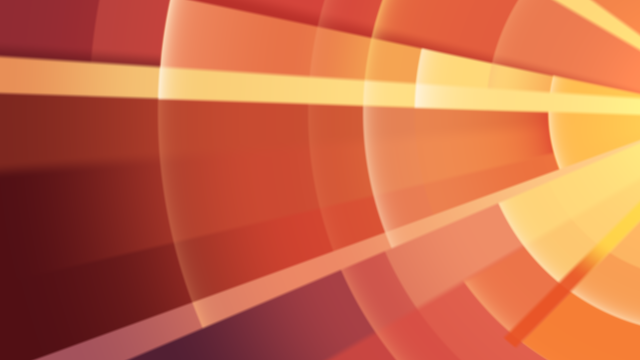
Write a Shadertoy shader that draws this background.

```glsl
// Warm abstract burst: light beams converge on a hub beyond the right edge,
// crossed by glassy concentric rings. Each sector is a radial colour ramp
// masked by straight edges, then tinted by discs with glowing rims.

const float ASPECT = 16.0 / 9.0;
const vec2 HUB = vec2(1.944, 0.6875);
const vec3 CREAM = vec3(1.0, 0.91, 0.78);
const vec3 YELLOW = vec3(1.0, 0.86, 0.48);
const vec3 ORANGE = vec3(0.95, 0.53, 0.27);
const vec3 PEACH = vec3(0.97, 0.67, 0.47);
const vec3 RED = vec3(0.84, 0.21, 0.17);
const vec3 MAROON = vec3(0.32, 0.06, 0.08);

// Coverage below a line given by its heights at the left and right borders
float below(vec2 p, float yLeft, float yRight, float soft) {
    float slope = (yRight - yLeft) / ASPECT;
    float d = (yLeft + slope * p.x - p.y) / sqrt(1.0 + slope * slope);
    return smoothstep(-soft, soft, d);
}

float disc(float r, float radius) {
    return 1.0 - smoothstep(radius - 0.005, radius + 0.005, r);
}

// Light on the inner side of a ring, fading towards the hub
float rim(float r, float radius, float width) {
    return disc(r, radius) * exp(-max(radius - r, 0.0) / width);
}

// Three colours at three decreasing radii
vec3 ramp(float r, vec3 stops, vec3 outer, vec3 middle, vec3 inner) {
    vec3 c = mix(outer, middle, smoothstep(stops.x, stops.y, r));
    return mix(c, inner, smoothstep(stops.y, stops.z, r));
}

vec3 tint(vec3 base, vec3 colour, float amount) {
    return mix(base, colour, clamp(amount, 0.0, 1.0));
}

// Wide dark sector between the two main beams
vec3 middleSector(vec2 p, float r) {
    vec3 c = ramp(-r, vec3(-1.98, -1.2, -0.5), MAROON, vec3(0.79, 0.27, 0.19), ORANGE);
    c = tint(c, vec3(0.75, 0.29, 0.18), 0.4 * (1.0 - below(p, 0.525, 0.67, 0.025)));
    float lower = below(p, 0.213, 0.63, 0.008);
    c = tint(c, mix(MAROON, RED, smoothstep(1.7, 1.1, r)), 0.45 * lower);
    c = tint(c, ORANGE, 0.07 * disc(r, 1.505) + 0.08 * disc(r, 1.088));
    c = tint(c, PEACH, 0.42 * disc(r, 0.935) * smoothstep(0.45, 0.8, r));
    c = tint(c, ORANGE, 0.25 * disc(r, 0.792));
    c = tint(c, RED, 0.7 * exp(-abs(r - 0.421) / 0.07) * (1.0 - lower));
    c = tint(c, PEACH, 0.3 * rim(r, 1.505, 0.03) + 0.15 * rim(r, 1.088, 0.03));
    return tint(c, CREAM, 0.55 * rim(r, 0.935, 0.025));
}

// Red panes above the upper beam, with an orange wedge and a thin ray
vec3 upperSector(vec2 p, float r) {
    vec3 c = ramp(-r, vec3(-1.95, -1.1, -0.75), vec3(0.57, 0.17, 0.2), vec3(0.82, 0.2, 0.18), vec3(0.92, 0.37, 0.2));
    c = tint(c, vec3(0.85, 0.35, 0.29), 0.45 * disc(r, 1.697));
    c = tint(c, ORANGE, 0.6 * rim(r, 0.935, 0.1));
    c = tint(c, vec3(0.93, 0.52, 0.34), 0.7 * disc(r, 0.593));
    float shade = below(p, 1.169, 0.734, 0.025);
    c = tint(c, vec3(0.68, 0.15, 0.13), 0.65 * shade * disc(r, 1.505));
    vec3 pane = ramp(-r, vec3(-1.5, -1.15, -0.85), vec3(0.93, 0.52, 0.36), vec3(0.91, 0.45, 0.28), vec3(0.96, 0.64, 0.32));
    pane = tint(pane, YELLOW, 0.95 * disc(r, 0.792) * smoothstep(0.35, 0.6, r));
    float wedge = below(p, 1.111, 0.738, 0.006) * disc(r, 1.505);
    c = tint(c, pane, wedge);
    c = tint(c, CREAM, wedge * (0.9 * rim(r, 1.505, 0.025) + 0.9 * rim(r, 0.792, 0.03)));
    c = tint(c, PEACH, 0.3 * rim(r, 1.088, 0.03) + 0.35 * rim(r, 0.593, 0.025));
    c = tint(c, YELLOW, 0.6 * rim(r, 0.935, 0.02));
    float dusk = 1.0 - below(p, 0.865, 0.735, 0.025);
    c = tint(c, MAROON, 0.5 * (1.0 - dusk) * (1.0 - disc(r, 1.505)));
    float ray = below(p, 2.19, 0.903, 0.008) - below(p, 1.896, 0.861, 0.008);
    c = tint(c, ORANGE, 0.6 * (1.0 - below(p, 2.19, 0.903, 0.01)));
    return tint(c, YELLOW, 0.95 * ray);
}

// Plum to gold fan under the lower beam, cut by a steep orange streak
vec3 lowerSector(vec2 p, float r) {
    vec3 c = ramp(-r, vec3(-1.65, -1.1, -0.7), vec3(0.32, 0.12, 0.2), vec3(0.66, 0.25, 0.27), PEACH);
    c = tint(c, vec3(0.88, 0.34, 0.29), 0.6 * disc(r, 1.088));
    c = tint(c, PEACH, 0.4 * disc(r, 0.956));
    float fan = below(p, -0.528, 0.502, 0.012);
    c = tint(c, vec3(0.86, 0.29, 0.25), 0.65 * fan);
    c = tint(c, vec3(0.94, 0.48, 0.28), 0.75 * fan * disc(r, 0.806));
    c = tint(c, PEACH, 0.4 * rim(r, 1.088, 0.03) + 0.75 * fan * rim(r, 0.806, 0.025));
    float upperEdge = below(p, -1.338, 0.44, 0.008);
    float lowerEdge = below(p, -1.43, 0.387, 0.008);
    c = tint(c, vec3(0.97, 0.5, 0.2), 0.9 * lowerEdge * disc(r, 0.806));
    vec3 gold = mix(YELLOW, vec3(0.97, 0.63, 0.34), 0.8 * lowerEdge + 0.2 * fan);
    c = tint(c, gold, 0.9 * disc(r, 0.613));
    c = tint(c, YELLOW, 0.35 * disc(r, 0.463));
    c = tint(c, CREAM, 0.7 * rim(r, 0.613, 0.02));
    vec3 streak = mix(vec3(0.91, 0.32, 0.14), vec3(1.0, 0.82, 0.27), smoothstep(0.58, 0.44, r));
    return tint(c, streak, 0.9 * (upperEdge - lowerEdge) * disc(r, 0.83));
}

void mainImage(out vec4 fragColor, in vec2 fragCoord) {
    vec2 p = fragCoord / iResolution.xy * vec2(ASPECT, 1.0);
    float r = distance(p, HUB);

    // Sectors from top to bottom, and the golden core between the beams
    float underLow = below(p, -0.034, 0.611, 0.005);
    vec3 col = mix(upperSector(p, r), middleSector(p, r), below(p, 0.741, 0.681, 0.008));
    float core = disc(r, 0.421) * below(p, 1.111, 0.738, 0.008);
    col = tint(col, vec3(0.99, 0.73, 0.3), 0.95 * core);
    col = tint(col, CREAM, core * 0.8 * rim(r, 0.421, 0.018));

    // Upper beam
    vec3 beam = ramp(-r, vec3(-1.95, -1.5, -0.8), vec3(0.91, 0.56, 0.34), vec3(0.96, 0.76, 0.45), vec3(1.0, 0.88, 0.54));
    beam = tint(beam, YELLOW, 0.4 * disc(r, 1.505));
    beam = tint(beam, vec3(1.0, 0.96, 0.9), 0.9 * rim(r, 1.505, 0.03) + 0.5 * rim(r, 0.935, 0.03) + 0.9 * rim(r, 0.792, 0.07));
    float beamMask = below(p, 0.843, 0.727, 0.008) - below(p, 0.741, 0.681, 0.007);
    col = tint(col, beam, max(beamMask, 0.0));

    // Lower beam over the fan
    vec3 low = ramp(-r, vec3(-1.9, -1.15, -0.4), vec3(0.64, 0.32, 0.36), vec3(0.92, 0.5, 0.38), vec3(1.0, 0.87, 0.55));
    low = tint(low, PEACH, 0.2 * disc(r, 1.505) + 0.6 * rim(r, 1.505, 0.03) + 0.3 * disc(r, 0.935));
    low = tint(low, CREAM, 0.5 * rim(r, 0.935, 0.025));
    vec3 bottom = mix(low, lowerSector(p, r), below(p, -0.15, 0.602, 0.006));
    col = mix(col, bottom, underLow);

    // Soft bloom around the hub
    col += vec3(0.16, 0.12, 0.04) * exp(-r * r * 14.0);
    fragColor = vec4(clamp(col, 0.0, 1.0), 1.0);
}
```
